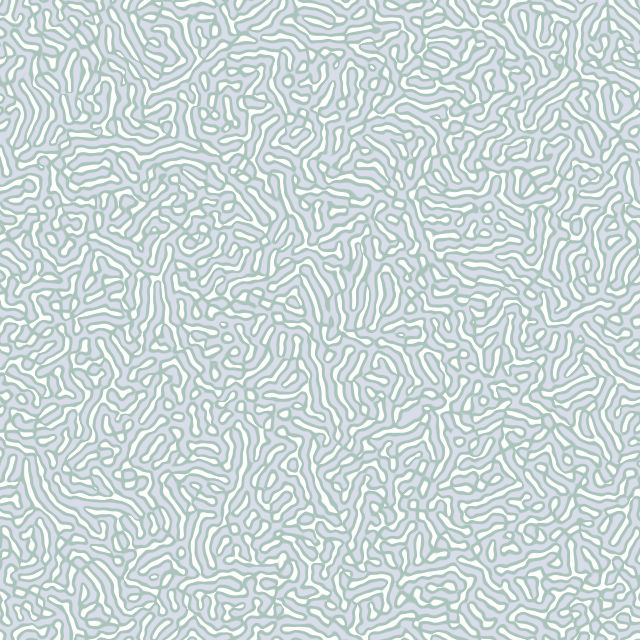
Reproduce this pattern procedurally as a Shadertoy shader.

```glsl
const float PI = 3.14159265;
const float TAU = 6.2831853;

const float RIDGES = 43.0;        // ridge spacings across the canvas height
const float CELL_SIZE = 1.35;     // cell width in ridge spacings
const float KERNEL_RADIUS = 1.6;  // reach of one wave packet, in cells

const vec3 WHITE = vec3(0.993, 0.994, 0.988);
const vec3 SAGE = vec3(0.665, 0.768, 0.738);
const vec3 LAVENDER = vec3(0.850, 0.868, 0.912);

vec4 hash4(vec2 cell) {
    vec4 seed = vec4(dot(cell, vec2(127.1, 311.7)), dot(cell, vec2(269.5, 183.3)),
                     dot(cell, vec2(419.2, 371.9)), dot(cell, vec2(83.7, 245.1)));
    return fract(sin(seed) * 43758.55);
}

// Smooth bump that fades to zero at the given radius
float bump(vec2 offset, float radius) {
    float falloff = max(0.0, 1.0 - dot(offset, offset) / (radius * radius));
    return falloff * falloff * falloff;
}

// Cellular sum of wave packets with random directions.
// Returns height, the two slope components and the local energy.
vec4 wavePackets(vec2 position, float cellSize, float radius) {
    vec2 grid = position / cellSize;
    vec2 home = floor(grid);
    vec4 total = vec4(0.0);
    for (int y = -2; y <= 2; y++) {
        for (int x = -2; x <= 2; x++) {
            vec2 cell = home + vec2(x, y);
            vec4 rnd = hash4(cell);
            vec2 offset = grid - cell - rnd.xy;
            float angle = TAU * rnd.z;
            vec2 direction = vec2(cos(angle), sin(angle));
            float wave = TAU * (dot(direction, offset) * cellSize + rnd.w);
            float weight = bump(offset, radius);
            total += weight * vec4(cos(wave), sin(wave) * direction, weight);
        }
    }
    return total;
}

// Local phase: 0 on a ridge centre, 1 on a valley centre.
// The bias shortens the ridges, the rounding softens weak saddles.
float ridgePhase(vec4 field, float bias, float rounding) {
    float amplitude = sqrt(0.5 * field.w) + 1e-4;
    float slope = length(vec3(field.yz, rounding * amplitude));
    return atan(slope, field.x - bias * amplitude) / PI;
}

float softStep(float edge, float halfWidth, float value) {
    return smoothstep(edge - halfWidth, edge + halfWidth, value);
}

// White core, sage outline, lavender ground
vec3 ridgeColour(float phase, float pixel) {
    vec3 colour = mix(WHITE, SAGE, softStep(0.295, 0.02 + 0.5 * pixel, phase));
    return mix(colour, LAVENDER, softStep(0.69, 0.03 + 0.5 * pixel, phase));
}

void mainImage(out vec4 fragColor, in vec2 fragCoord) {
    vec2 position = fragCoord / iResolution.y * RIDGES;
    float pixelPhase = 2.0 * RIDGES / iResolution.y;
    vec4 field = wavePackets(position, CELL_SIZE, KERNEL_RADIUS);
    float phase = ridgePhase(field, 0.2, 0.14);
    fragColor = vec4(ridgeColour(phase, pixelPhase), 1.0);
}
```
